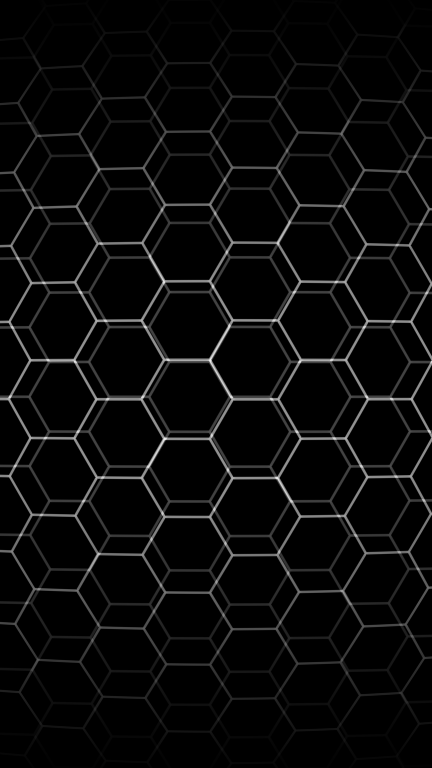
A WebGL 1 fragment shader for this pattern:

```glsl
precision highp float;

uniform vec2 u_resolution;

const vec2 BULGE_CENTER = vec2(0.0, -0.005);
const float HALF_LINE = 0.0017;

// Undo a radial squeeze so that straight cells bulge toward the viewer
vec2 unbulge(vec2 p, float strength) {
    float k = strength * dot(p, p);
    return p * (1.0 + k + 3.0 * k * k);
}

// Offset from the nearest center of flat-topped hexagons of height 1
vec2 hexOffset(vec2 p) {
    vec2 period = vec2(sqrt(3.0), 1.0);
    vec2 a = (fract(p / period + 0.5) - 0.5) * period;
    vec2 b = (fract(p / period) - 0.5) * period;
    return dot(a, a) < dot(b, b) ? a : b;
}

float hexEdgeDistance(vec2 offset) {
    vec2 q = abs(offset);
    return 0.5 - max(q.y, dot(q, vec2(0.866025, 0.5)));
}

float hexCornerDistance(vec2 offset) {
    vec2 q = abs(offset);
    float side = 1.0 / sqrt(3.0);
    return min(length(q - vec2(side, 0.0)), length(q - vec2(0.5 * side, 0.5)));
}

// One wire mesh with slightly brighter joints
float hexMesh(vec2 p, vec2 origin, float cellHeight, float bulge, float pixel) {
    vec2 offset = hexOffset((unbulge(p, bulge) - origin) / cellHeight);
    float edge = hexEdgeDistance(offset) * cellHeight;
    float corner = hexCornerDistance(offset) * cellHeight / (1.5 * HALF_LINE);
    float soft = 0.75 * pixel;
    float line = 1.0 - smoothstep(HALF_LINE - soft, HALF_LINE + soft, edge);
    return line * (1.0 + 0.2 * exp(-corner * corner));
}

// Light falls off mostly toward the top and bottom
float lightFalloff(vec2 p) {
    return 1.0 - smoothstep(0.1, 0.55, length(p * vec2(0.45, 1.0)));
}

void main() {
    float pixel = 1.0 / u_resolution.y;
    vec2 p = (gl_FragCoord.xy - 0.5 * u_resolution) * pixel - BULGE_CENTER;

    float front = hexMesh(p, vec2(-0.0378, -0.0150), 0.1031, 0.295, pixel);
    float back = hexMesh(p, vec2(-0.0345, -0.0117), 0.0911, 0.12, pixel);

    float brightness = (0.57 * front + 0.26 * back) * lightFalloff(p);
    gl_FragColor = vec4(vec3(brightness), 1.0);
}
```
